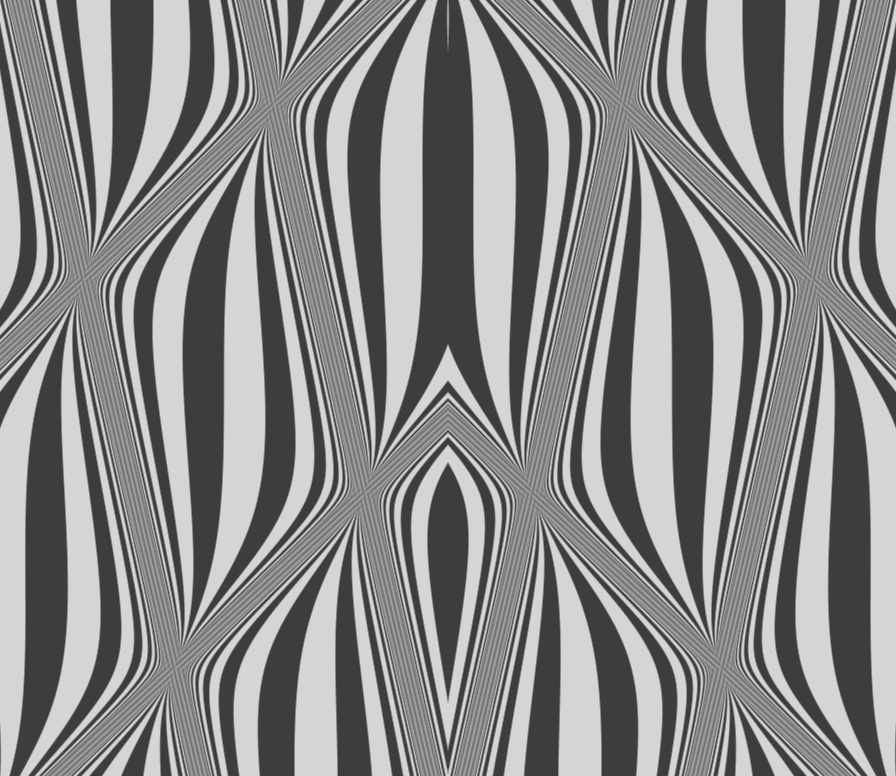
A WebGL 1 fragment shader for this pattern:

```glsl
precision highp float;
// Mirrored two-tone stripes that swell inside a skewed lattice of cells.
// The stripe phase is a gentle ramp plus one tangent per lattice axis; its poles
// crowd the stripes into finely hatched grey bands that cross at the cell corners.

uniform vec2 u_resolution;

const float PI = 3.14159265;

const vec3 LIGHT = vec3(0.835);
const vec3 DARK = vec3(0.24);

// Lattice axes: cells per canvas width, and cell position at the canvas centre.
const vec2 STEEP_AXIS = vec2(3.879, 0.9115);
const vec2 SHALLOW_AXIS = vec2(1.745, -1.896);
const vec2 LATTICE_ORIGIN = vec2(0.968, 0.440);

// Stripe phase in periods: drift from cell to cell, and strength of the poles.
const vec2 PHASE_DRIFT = vec2(0.40, 0.24);
const vec2 POLE_STRENGTH = vec2(0.56, 0.255);
const float PHASE_OFFSET = 0.5;

// Finest resolved detail as a part of the canvas width, and the band hatching.
const float FINEST_DETAIL = 1.0 / 512.0;
const vec2 HATCH_PER_CELL = vec2(53.0, 79.0);
const float HATCH_CONTRAST = 0.16;

// Tangent per axis, held finite at its poles.
vec2 boundedTan(vec2 angle) {
  vec2 c = cos(angle);
  vec2 side = vec2(c.x < 0.0 ? -1.0 : 1.0, c.y < 0.0 ? -1.0 : 1.0);
  return sin(angle) * side / max(abs(c), vec2(0.002));
}

// Integral of a centred square wave with unit period.
float squareIntegral(float x) {
  float f = fract(x);
  return 0.5 * min(f, 1.0 - f);
}

// Square wave averaged over a window of the given width.
float filteredStripe(float phase, float width) {
  float rise = squareIntegral(phase + 0.5 * width)
             - squareIntegral(phase - 0.5 * width);
  return 0.5 + rise / width;
}

void main() {
  vec2 p = (gl_FragCoord.xy - 0.5 * u_resolution) / u_resolution.x;
  p.x = -abs(p.x);

  // Lattice coordinates: cell centres lie on whole numbers.
  vec2 cell = vec2(dot(STEEP_AXIS, p), dot(SHALLOW_AXIS, p)) + LATTICE_ORIGIN;
  vec2 poles = boundedTan(PI * fract(cell + 0.5) - 0.5 * PI);

  // Phase and its exact gradient.
  float phase = PHASE_OFFSET + dot(PHASE_DRIFT, cell) + dot(POLE_STRENGTH, poles);
  vec2 slope = PHASE_DRIFT + PI * POLE_STRENGTH * (1.0 + poles * poles);
  vec2 gradient = slope.x * STEEP_AXIS + slope.y * SHALLOW_AXIS;
  float width = length(gradient) * max(1.0 / u_resolution.x, FINEST_DETAIL);

  // Stripes fade to their mean where they become too fine.
  float crowding = smoothstep(0.7, 1.6, width);
  float stripe = mix(filteredStripe(phase, max(width, 0.0001)), 0.5, crowding);

  // Faint hatching runs along whichever band is stronger.
  vec2 waves = sin(2.0 * PI * HATCH_PER_CELL * cell);
  float steepShare = slope.x * length(STEEP_AXIS);
  float shallowShare = slope.y * length(SHALLOW_AXIS);
  float hatch = mix(waves.y, waves.x, steepShare / (steepShare + shallowShare));
  stripe += HATCH_CONTRAST * hatch * crowding;

  gl_FragColor = vec4(mix(LIGHT, DARK, clamp(stripe, 0.0, 1.0)), 1.0);
}
```
